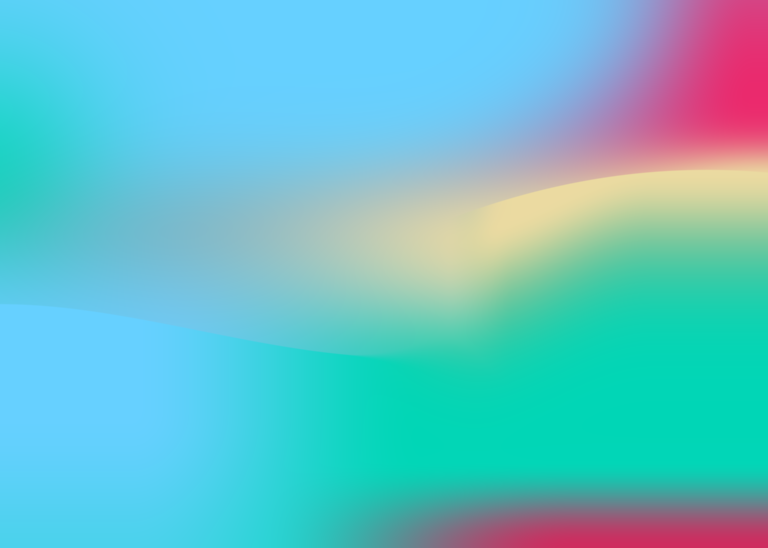
This background is drawn by a Shadertoy shader. Its source:

```glsl
// Soft mesh gradient: blue, teal, pink and sand glows with a wave folded across them.

const vec3 SKY  = vec3(0.40, 0.815, 1.00);
const vec3 TEAL = vec3(0.07, 0.84, 0.765);
const vec3 MINT = vec3(0.00, 0.84, 0.714);
const vec3 HAZE = vec3(0.45, 0.63, 0.67);
const vec3 SAND = vec3(0.92, 0.855, 0.63);
const vec3 PINK = vec3(0.92, 0.16, 0.425);
const vec3 ROSE = vec3(0.81, 0.17, 0.37);

// Gaussian falloff of a signed distance
float bell(float d, float radius) {
    float t = d / radius;
    return exp(-t * t);
}

// Gaussian falloff with a different radius on the negative and positive side
float skewBell(float d, float radiusNeg, float radiusPos) {
    return bell(d, d < 0.0 ? radiusNeg : radiusPos);
}

// Backdrop above the wave
vec3 upperField(vec2 p) {
    float lowMint = smoothstep(0.2, 0.62, p.x) * smoothstep(0.4, 0.65, p.y);
    vec3 col = mix(SKY, MINT, lowMint);

    // Teal glow on the left border
    float teal = bell(p.x + 0.02, 0.16) * skewBell(p.y - 0.34, 0.25, 0.16);
    col = mix(col, TEAL, teal);

    // Grey haze through the middle
    float haze = bell(p.x - 0.28, 0.32) * bell(p.y - 0.42, 0.13);
    col = mix(col, HAZE, 0.5 * haze);

    // Pink glow in the right corner, widening downwards
    float pinkWidth = 0.14 + 1.7 * p.y * p.y;
    float pink = bell(min(p.x - 0.98, 0.0), pinkWidth) * bell(p.y - 0.19, 0.45);
    pink *= 1.0 - 0.8 * smoothstep(0.3, 0.5, p.y);
    col = mix(col, PINK, pink);

    // Sand glow, rising and tightening towards the right
    float right = smoothstep(0.6, 1.0, p.x);
    float ridge = mix(0.44, 0.33, right);
    float sand = bell(min(p.x - 0.7, 0.0), 0.32)
               * skewBell(p.y - ridge, mix(0.13, 0.065, right), 0.16);
    return mix(col, SAND, sand);
}

// Surface of the wave
vec3 lowerField(vec2 p) {
    vec3 col = mix(SKY, MINT, smoothstep(0.17, 0.55, p.x));
    col = mix(col, TEAL, 0.35 * smoothstep(0.75, 1.05, p.y));

    // Sand light below the crest, dulled where it meets the mint
    float ridge = mix(0.42, 0.31, smoothstep(0.6, 0.85, p.x));
    float sand = bell(max(p.y - ridge, 0.0), 0.17) * smoothstep(0.45, 0.65, p.x);
    col = mix(col, SAND, sand);
    col *= 1.0 - 0.3 * sand * (1.0 - sand);

    // Rose glow along the bottom
    float rose = smoothstep(0.84, 1.0, p.y) * smoothstep(0.33, 0.75, p.x);
    return mix(col, ROSE, rose);
}

// Coverage of the wave: a trough on the left, a crest on the right
float waveMask(vec2 p, float pixel) {
    float trough = 0.555 + 0.097 * smoothstep(0.0, 0.52, p.x);
    float soft = mix(pixel, 0.06, smoothstep(0.45, 0.65, p.x));
    float leftPart = smoothstep(-soft, soft, p.y - trough);

    float fromPeak = p.x - 0.92;
    float crest = 0.31 + 0.8 * fromPeak * fromPeak;
    float rightPart = smoothstep(-pixel, pixel, p.y - crest);
    rightPart *= smoothstep(0.58, 0.67, p.x);
    return max(leftPart, rightPart);
}

void mainImage(out vec4 fragColor, in vec2 fragCoord) {
    // Canvas units, with y measured down from the top
    vec2 p = fragCoord / iResolution.xy;
    p.y = 1.0 - p.y;

    float wave = waveMask(p, 1.0 / iResolution.y);
    fragColor = vec4(mix(upperField(p), lowerField(p), wave), 1.0);
}
```
